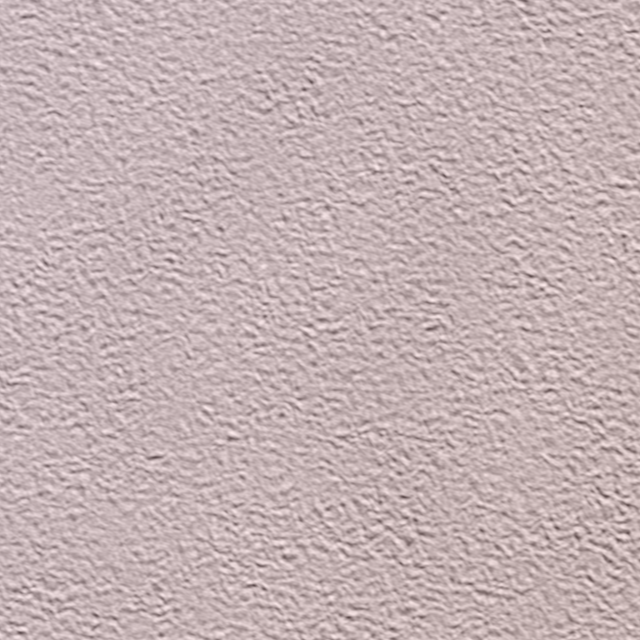
This texture is drawn by a WebGL 1 fragment shader. Its source:

```glsl
precision highp float;
uniform vec2 u_resolution;

// Random unit gradient for a lattice cell
vec2 cellGradient(vec2 cell) {
  vec3 h = fract(cell.xyx * vec3(0.1031, 0.1030, 0.0973));
  h += dot(h, h.yzx + 33.33);
  float angle = 6.2832 * fract((h.x + h.y) * h.z);
  return vec2(cos(angle), sin(angle));
}

float gradientNoise(vec2 p) {
  vec2 i = floor(p);
  vec2 f = p - i;
  vec2 w = f * f * f * (f * (f * 6.0 - 15.0) + 10.0);
  vec2 e = vec2(1.0, 0.0);
  float bottom = mix(dot(cellGradient(i), f),
                     dot(cellGradient(i + e), f - e), w.x);
  float top = mix(dot(cellGradient(i + e.yx), f - e.yx),
                  dot(cellGradient(i + 1.0), f - 1.0), w.x);
  return mix(bottom, top, w.y);
}

vec2 rotate(vec2 p, float angle) {
  float c = cos(angle);
  float s = sin(angle);
  return vec2(c * p.x - s * p.y, s * p.x + c * p.y);
}

// Short wrinkles, mostly sloping down to the right, crossed by stubbier ones
float wrinkleHeight(vec2 p) {
  float mainFolds = gradientNoise(rotate(p, 0.24) * vec2(52.0, 118.0) + 40.0);
  float crossFolds = gradientNoise(rotate(p, -0.4) * vec2(72.0, 138.0) + 170.0);
  float steepFolds = gradientNoise(rotate(p, 0.8) * vec2(72.0, 142.0) + 310.0);
  return mainFolds + 0.5 * crossFolds + 0.55 * steepFolds;
}

void main() {
  vec2 p = gl_FragCoord.xy / u_resolution.y;

  // Bend the folds slightly
  vec2 bend = vec2(gradientNoise(p * 27.0 + 7.0), gradientNoise(p * 29.0 + 91.0));
  vec2 q = p + bend * vec2(0.005, 0.007);

  // Side-lit relief, calmer in patches and towards the upper left
  float relief = wrinkleHeight(q) - wrinkleHeight(q + vec2(0.0025, 0.007));
  float patches = gradientNoise(p * 9.0 + 23.0) + 0.9 * gradientNoise(p * 30.0 + 61.0);
  float strength = 0.98 + 0.6 * patches + 0.2 * (p.x - p.y);
  relief *= clamp(strength, 0.35, 1.6);

  // Deepen the creases and add fine grain
  float shade = 0.166 * relief - 0.035 * (relief * relief - 0.18);
  shade += 0.1 * gradientNoise(rotate(p, 0.25) * vec2(120.0, 215.0) + 500.0);
  shade += 0.02 * gradientNoise(p * 4.0 + 13.0);

  // Cool lilac at the upper left, warm pink at the lower right
  vec3 lilac = vec3(0.773, 0.706, 0.721);
  vec3 warmPink = vec3(0.762, 0.688, 0.684);
  float warmth = smoothstep(-0.1, 1.1, 0.5 + 0.6 * (p.x - 0.5) - 0.4 * (p.y - 0.5));
  gl_FragColor = vec4(clamp(mix(lilac, warmPink, warmth) + shade, 0.0, 1.0), 1.0);
}
```
